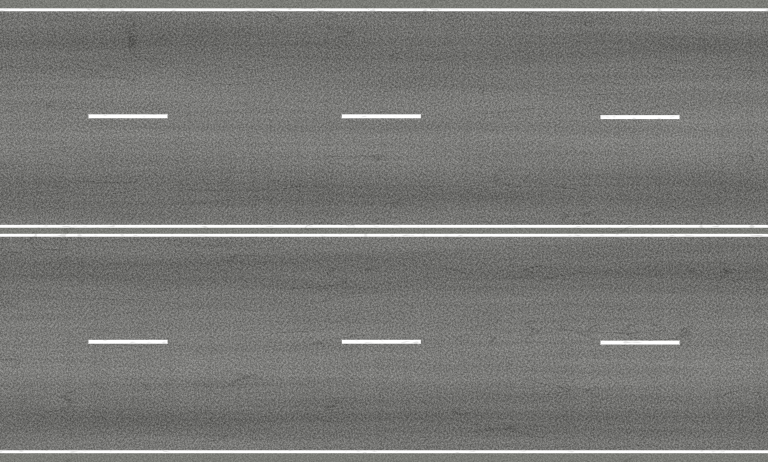
This texture is drawn by a Shadertoy shader. Its source:

```glsl
const float ROAD_PERIOD = 0.488;     // heights between the two carriageways
const float ROAD_CENTRE = 0.2565;    // centre of the lower carriageway
const float EDGE_OFFSET = 0.2343;    // carriageway centre to edge line
const float EDGE_WIDTH = 0.0064;
const float DASH_COUNT = 3.0;
const vec2 DASH_HALF = vec2(0.0515, 0.0043); // fractions of width, height
const float DASH_RAISE = 0.0038;
const vec2 DASH_DRIFT = vec2(-0.0035, -0.0018);
const float TRACK_OFFSET = 0.69;     // darkened bands, in half carriageways
const float TRACK_SPREAD = 0.25;
const float TRACK_DEPTH = 0.062;
const float GRAIN_SCALE = 235.0;
const float GRAIN_AMOUNT = 0.15;
const float STREAK_AMOUNT = 0.035;
const float CRACK_AMOUNT = 0.055;
const vec3 ASPHALT = vec3(0.483, 0.483, 0.474);
const vec3 MEDIAN = vec3(0.480, 0.485, 0.465);
const vec3 PAINT = vec3(0.995);

vec2 gradientAt(vec2 cell) {
    vec3 h = fract(cell.xyx * vec3(0.1031, 0.1030, 0.0973));
    h += dot(h, h.yzx + 33.33);
    float angle = 6.28318 * fract((h.x + h.y) * h.z);
    return vec2(cos(angle), sin(angle));
}

float gradientNoise(vec2 p) {
    vec2 i = floor(p), f = p - i;
    vec2 u = f * f * f * (f * (f * 6.0 - 15.0) + 10.0);
    vec2 e = vec2(0.0, 1.0);
    float a = dot(gradientAt(i), f);
    float b = dot(gradientAt(i + e.yx), f - e.yx);
    float c = dot(gradientAt(i + e.xy), f - e.xy);
    float d = dot(gradientAt(i + e.yy), f - e.yy);
    return mix(mix(a, b, u.x), mix(c, d, u.x), u.y);
}

// Antialiased coverage of a signed distance in canvas heights
float coverage(float dist) {
    return clamp(0.5 - dist * iResolution.y, 0.0, 1.0);
}

float boxDistance(vec2 p, vec2 halfSize) {
    vec2 d = abs(p) - halfSize;
    return max(d.x, d.y);
}

// Fine stone grain, rotated to keep it off the pixel grid
float grain(vec2 p) {
    vec2 q = mat2(0.8, 0.6, -0.6, 0.8) * p * GRAIN_SCALE + 57.0;
    return gradientNoise(q) + 0.6 * gradientNoise(q.yx * 1.73 + 19.0);
}

// Broken hairlines running mostly along the road
float cracks(vec2 p) {
    float path = gradientNoise(p * vec2(7.0, 34.0) + 0.12 * gradientNoise(p * 70.0));
    float line = 1.0 - smoothstep(0.0, 0.05, abs(path));
    float patches = smoothstep(0.05, 0.3, gradientNoise(p * vec2(5.0, 16.0) + 41.0));
    return line * patches;
}

float bump(float x, float spread) {
    return exp(-x * x / (spread * spread));
}

void mainImage(out vec4 fragColor, in vec2 fragCoord) {
    vec2 p = fragCoord / iResolution.y;
    float width = iResolution.x / iResolution.y;

    // Carriageway coordinates
    float lane = clamp(floor((p.y - ROAD_CENTRE) / ROAD_PERIOD + 0.5), 0.0, 1.0);
    float y = p.y - ROAD_CENTRE - lane * ROAD_PERIOD;
    float across = y / EDGE_OFFSET;
    float onRoad = coverage(abs(y) - EDGE_OFFSET);

    // Broad tonal bands and lengthwise streaks
    float tone = -TRACK_DEPTH * bump(abs(across) - TRACK_OFFSET, TRACK_SPREAD);
    tone -= 0.012 * bump(across - 0.35, 0.15);
    tone += 0.010 * bump(across + 0.25, 0.14);
    tone += STREAK_AMOUNT * gradientNoise(p * vec2(1.6, 38.0) + 11.0);
    tone += 0.6 * STREAK_AMOUNT * gradientNoise(p * vec2(5.0, 110.0) + 73.0);
    tone += 0.4 * STREAK_AMOUNT * gradientNoise(p * vec2(60.0, 2.5) + 29.0);
    float crack = cracks(p);
    vec3 colour = mix(MEDIAN, ASPHALT + tone, onRoad);
    colour += GRAIN_AMOUNT * mix(0.65, 1.0, onRoad) * grain(p) - CRACK_AMOUNT * crack;

    // Solid edge lines
    float paint = coverage(abs(abs(y) - EDGE_OFFSET) - 0.5 * EDGE_WIDTH);

    // Centre dashes, with small misplacements between repeats
    float along = p.x / width * DASH_COUNT;
    float index = floor(along);
    vec2 drift = DASH_DRIFT * vec2(mod(index, 2.0), step(1.5, index));
    vec2 dash = vec2((fract(along) - 0.5) / DASH_COUNT, y - DASH_RAISE) - drift;
    dash.x *= width;
    paint = max(paint, coverage(boxDistance(dash, DASH_HALF * vec2(width, 1.0))));

    // Worn paint
    float chips = smoothstep(0.25, 0.55, gradientNoise(p * vec2(55.0, 160.0) + 7.0));
    paint *= 1.0 - 0.22 * max(chips, crack);

    fragColor = vec4(mix(colour, PAINT, paint), 1.0);
}
```
